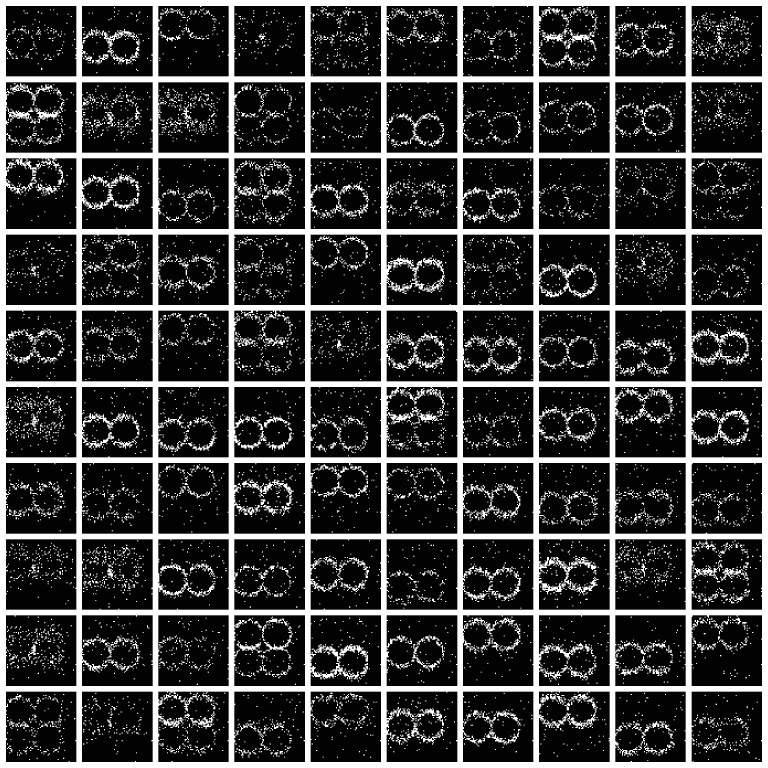
Reproduce this pattern procedurally as a WebGL 2 fragment shader.

```glsl
#version 300 es
precision highp float;
precision highp int;

#define TILES 10.0
#define MARGIN 0.0076
#define PITCH 0.0992
#define TILE_SIZE 0.0918
#define DOTS_PER_TILE 64.0
#define RADIUS 0.2
#define JOIN_X 0.4
#define SIDE_SPREAD 0.013
#define STRAY_DENSITY 0.008
#define SHARED_DENSITY 0.0025
#define SAMPLES 3

uniform vec2 u_resolution;
out vec4 fragColor;

const vec3 PAPER = vec3(0.995);
const vec3 INK = vec3(0.006);

// Integer hash of a cell and a seed, from 0 to 1
float hash(vec2 cell, float seed) {
    uvec3 q = uvec3(ivec3(vec3(cell, seed))) * uvec3(1597u, 3251u, 7919u);
    uint h = (q.x ^ (q.y << 8) ^ (q.z << 16)) + q.x * q.y + q.z;
    h = (h ^ (h >> 15)) * 73471u;
    h = (h ^ (h >> 13)) * 91813u;
    h ^= h >> 16;
    return float(h & 65535u) / 65536.0;
}

// Density of two touching rings, crisp at the sides and loose above and below
float ringPair(vec2 p, float centerY, float spread) {
    vec2 d = vec2(abs(p.x - JOIN_X) - RADIUS, p.y - centerY);
    float r = length(d);
    float sigma = mix(SIDE_SPREAD, spread, abs(d.y) / max(r, 0.001));
    float t = (r - RADIUS) / sigma;
    return exp(-t * t);
}

// Density of dots at p inside one tile
float dotDensity(vec2 p, vec2 tile) {
    float kind = hash(tile, 1.0);
    float level = hash(tile, 2.0);
    float shift = hash(tile, 3.0);
    float spread = mix(0.025, 0.05, hash(tile, 4.0));
    float upperY = 0.75 - 0.04 * shift;
    float density;

    if (kind < 0.56) {
        // One pair near or below the middle, with a faint echo above
        float y = mix(0.31, 0.53, shift);
        density = mix(0.2, 0.8, level) * ringPair(p, y, spread);
        density += 0.07 * hash(tile, 5.0) * ringPair(p, upperY, spread);
    } else if (kind < 0.72) {
        // One pair at the top
        density = mix(0.3, 0.8, level) * ringPair(p, upperY, spread);
    } else if (kind < 0.91) {
        // Two stacked pairs of unequal strength
        float strength = mix(0.15, 0.7, level * level);
        float balance = mix(0.4, 1.0, hash(tile, 6.0));
        density = strength * ringPair(p, upperY, spread);
        density += strength * balance * ringPair(p, upperY - 0.38, spread);
    } else {
        // Scattered rings with a knot where they join
        float y = mix(0.5, 0.6, shift);
        vec2 knot = (p - vec2(JOIN_X, y)) / vec2(0.025, 0.07);
        density = mix(0.06, 0.24, level) * ringPair(p, y + 0.08, 0.08);
        density += 0.12 * level * ringPair(p, y - 0.03, 0.06);
        density += 0.7 * exp(-dot(knot, knot));
    }
    // Stray dots, thicker around the middle band
    float band = exp(-pow((p.y - 0.5) / 0.35, 2.0));
    return density + STRAY_DENSITY * (0.4 + band);
}

vec3 pattern(vec2 uv) {
    vec2 grid = (uv - MARGIN) / PITCH;
    vec2 tile = floor(grid);
    vec2 p = fract(grid) * PITCH / TILE_SIZE;
    bool inside = max(p.x, p.y) < 1.0
        && min(tile.x, tile.y) >= 0.0 && max(tile.x, tile.y) < TILES;
    if (!inside) return PAPER;

    // Quantize to dots and light each one by chance
    vec2 cell = floor(p * DOTS_PER_TILE);
    vec2 center = (cell + 0.5) / DOTS_PER_TILE;
    float chance = hash(cell + tile * DOTS_PER_TILE, 7.0);
    bool lit = chance < dotDensity(center, tile)
        || hash(cell, 8.0) < SHARED_DENSITY;
    return lit ? PAPER : INK;
}

void main() {
    // Average a small grid of samples for smooth edges
    vec3 sum = vec3(0.0);
    for (int j = 0; j < SAMPLES; j++) {
        for (int i = 0; i < SAMPLES; i++) {
            vec2 offset = (vec2(i, j) + 0.5) / float(SAMPLES) - 0.5;
            sum += pattern((gl_FragCoord.xy + offset) / u_resolution);
        }
    }
    fragColor = vec4(sum / float(SAMPLES * SAMPLES), 1.0);
}
```
